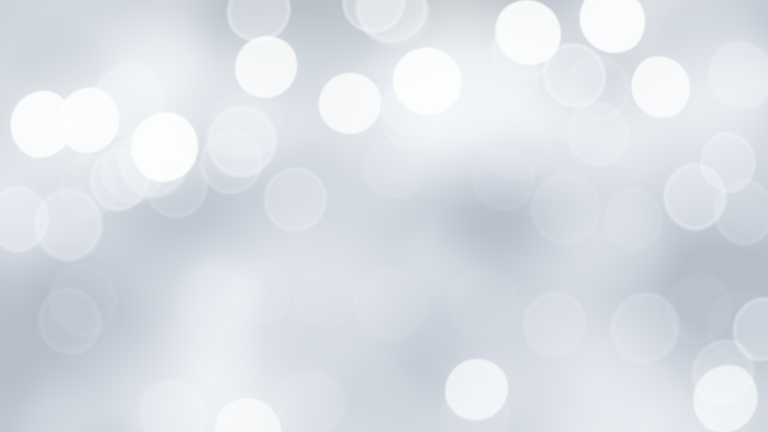
Reproduce this background procedurally as a Shadertoy shader.

```glsl
// Pale silver bokeh: a blurred cool grey backdrop of broad glows, shadows and
// soft cellular noise, overlaid with faint rimmed lens discs and bright ones.
// Lengths are in canvas heights; discs narrow slightly towards the corners.
#define FAINT_COUNT 54
#define BRIGHT_COUNT 12
#define DISC_RADIUS 0.076
#define EDGE_SOFTNESS 0.0048
#define CAT_EYE 0.009
#define BASE_TONE 0.34
#define MOTTLE 0.55
#define CONTRAST 1.5
#define SHADE_COLOR vec3(0.75, 0.78, 0.82)
#define LIGHT_COLOR vec3(0.95, 0.96, 0.975)
#define DISC_COLOR vec3(0.96, 0.97, 0.985)
#define WHITE_COLOR vec3(0.99, 0.995, 0.995)

vec3 hash3(vec2 seed) {
    vec3 h = fract(seed.xyx * vec3(0.1031, 0.1030, 0.0973));
    h += dot(h, h.yxz + 33.33);
    return fract((h.xxy + h.yzz) * h.zyx);
}

// Cellular noise whose cells melt into each other
float softCells(vec2 p) {
    vec2 cell = floor(p), local = fract(p);
    float sum = 0.0, total = 0.0;
    for (int j = -1; j <= 1; j++)
    for (int i = -1; i <= 1; i++) {
        vec2 offset = vec2(i, j);
        vec3 rnd = hash3(cell + offset + 57.0);
        vec2 d = offset + 0.2 + 0.6 * rnd.xy - local;
        float weight = exp(-4.0 * dot(d, d));
        sum += weight * rnd.z;
        total += weight;
    }
    return sum / total;
}

float glow(vec2 p, vec2 center, vec2 size) {
    vec2 d = (p - center) / size;
    return exp(-dot(d, d));
}

// Signed distance to a lens disc clipped by a second, shifted disc
float lensDisc(vec2 p, vec2 center, float radius, vec2 middle) {
    vec2 d = p - center;
    vec2 shift = CAT_EYE * (center - middle);
    return max(length(d - shift), length(d + shift)) - radius;
}

vec3 backdrop(vec2 p) {
    float tone = BASE_TONE;
    // Lights
    tone += 0.30 * glow(p, vec2(0.95, 0.75), vec2(0.60, 0.20));
    tone += 0.38 * glow(p, vec2(0.76, 0.42), vec2(0.30, 0.25));
    tone += 0.42 * glow(p, vec2(0.44, 0.05), vec2(0.30, 0.16));
    tone += 0.25 * glow(p, vec2(1.30, 0.12), vec2(0.28, 0.18));
    tone += 0.22 * glow(p, vec2(0.12, 0.78), vec2(0.20, 0.25));
    // Shadows
    tone -= 0.38 * glow(p, vec2(0.38, 0.52), vec2(0.20, 0.14));
    tone -= 0.38 * glow(p, vec2(1.68, 0.36), vec2(0.28, 0.24));
    tone -= 0.30 * glow(p, vec2(1.14, 0.50), vec2(0.20, 0.10));
    tone -= 0.30 * glow(p, vec2(0.08, 0.28), vec2(0.22, 0.22));
    tone -= 0.20 * glow(p, vec2(0.90, 0.06), vec2(0.16, 0.14));
    // Mottling, on a turned grid
    vec2 turned = mat2(0.8, 0.6, -0.6, 0.8) * p;
    tone += MOTTLE * (softCells(turned * 2.9) - 0.5);
    tone += 0.5 * MOTTLE * (softCells(turned * 6.1 + 19.0) - 0.5);
    tone = clamp(0.48 + CONTRAST * (tone - 0.48), -0.2, 1.0);
    vec3 color = mix(SHADE_COLOR, LIGHT_COLOR, tone);
    // Slightly warm grey along the top
    float warmth = glow(p, vec2(0.95, 1.02), vec2(0.5, 0.10));
    return color - warmth * vec3(0.02, 0.024, 0.038);
}

void mainImage(out vec4 fragColor, in vec2 fragCoord) {
    vec2 p = fragCoord / iResolution.y;
    float aspect = iResolution.x / iResolution.y;
    vec2 middle = vec2(0.5 * aspect, 0.5);
    vec3 color = backdrop(p);

    // Faint translucent discs with a thin lighter rim
    for (int i = 0; i < FAINT_COUNT; i++) {
        float n = float(i);
        vec3 rnd = hash3(vec2(n, 11.0));
        vec2 center = vec2(fract(n * 0.618 + 0.1 * rnd.x) * aspect, rnd.y);
        float radius = DISC_RADIUS * (0.93 + 0.2 * rnd.x);
        float d = lensDisc(p, center, radius, middle);
        float soft = EDGE_SOFTNESS * (0.7 + 1.2 * rnd.x);
        float fill = 1.0 - smoothstep(-soft, soft, d);
        float rim = fill * smoothstep(-0.014, 0.0, d);
        float strength = 0.03 + 0.32 * rnd.z * rnd.z + 0.07 * center.y;
        color = mix(color, DISC_COLOR, strength * (fill + 0.65 * rim));
    }

    // Bright discs: a high row, with every fourth one near the bottom
    for (int i = 0; i < BRIGHT_COUNT; i++) {
        float n = float(i);
        vec3 rnd = hash3(vec2(n, 83.0));
        float x = (n + 0.1 + 0.8 * rnd.x) / float(BRIGHT_COUNT);
        bool low = i % 4 == 3;
        float y = low ? 0.17 * rnd.y : 0.97 - 0.36 * rnd.y * (1.0 - 0.55 * x);
        float radius = DISC_RADIUS * (0.97 + 0.12 * rnd.z);
        float d = lensDisc(p, vec2(x * aspect, y), radius, middle);
        float fill = 1.0 - smoothstep(-EDGE_SOFTNESS, EDGE_SOFTNESS, d);
        float halo = 0.16 * exp(-max(d, 0.0) / 0.05);
        float strength = low ? 0.70 : 0.82 + 0.15 * rnd.z;
        color = mix(color, WHITE_COLOR, max(strength * fill, halo));
    }

    fragColor = vec4(clamp(color, 0.0, 1.0), 1.0);
}
```
